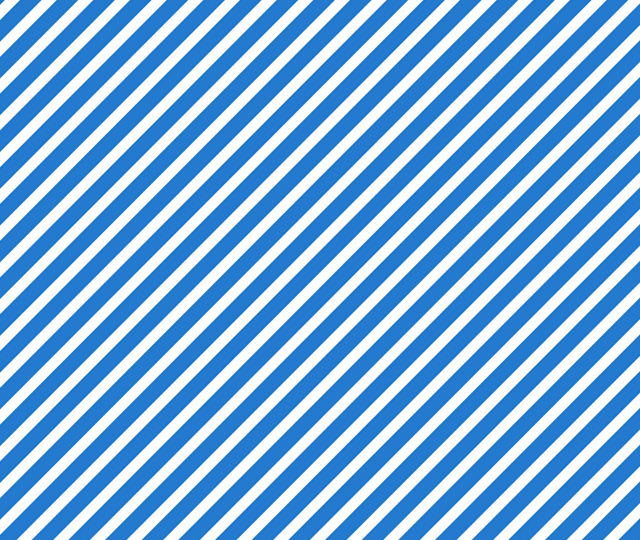
Reproduce this pattern procedurally as a WebGL 2 fragment shader.

```glsl
#version 300 es
precision highp float;
// Diagonal white stripes on a blue ground, rising to the right at about 45 degrees.
// A repeating signed distance to the nearest white stripe gives the soft edges
// and a thin, deeper blue rim along the ground colour.

uniform vec2 u_resolution;
out vec4 fragColor;

const vec3 GROUND_BLUE = vec3(0.14, 0.48, 0.81);
const vec3 RIM_BLUE = vec3(0.07, 0.44, 0.79);
const vec3 STRIPE_WHITE = vec3(1.0);

// Repeats per canvas height, along x and down y
const vec2 STRIPE_FREQUENCY = vec2(14.727, 14.685);
const float STRIPE_CENTER = 0.341; // phase of a white stripe, in periods
const float STRIPE_SHARE = 0.41;   // white part of one period
const float RIM_OFFSET = 0.0024;   // rim distance from the edge, in canvas heights
const float RIM_HALF_WIDTH = 0.0006;

// Signed distance to the nearest stripe edge, negative inside the white
float stripeDistance(vec2 p, vec2 frequency, float center, float share) {
    float phase = dot(p, frequency) - center;
    float fromCenter = abs(fract(phase + 0.5) - 0.5);
    return (fromCenter - 0.5 * share) / length(frequency);
}

// Smooth coverage of the region where the distance is negative
float coverage(float distanceToEdge, float softness) {
    return 1.0 - smoothstep(-softness, softness, distanceToEdge);
}

void main() {
    // Canvas-height units, measured from the top left corner
    vec2 p = gl_FragCoord.xy / u_resolution.y;
    p.y = 1.0 - p.y;
    float softness = 0.75 / u_resolution.y;

    float d = stripeDistance(p, STRIPE_FREQUENCY, STRIPE_CENTER, STRIPE_SHARE);

    // Ground, then rim, then stripe
    float rim = coverage(abs(d - RIM_OFFSET) - RIM_HALF_WIDTH, softness);
    vec3 color = mix(GROUND_BLUE, RIM_BLUE, rim);
    color = mix(color, STRIPE_WHITE, coverage(d, softness));

    fragColor = vec4(color, 1.0);
}
```
